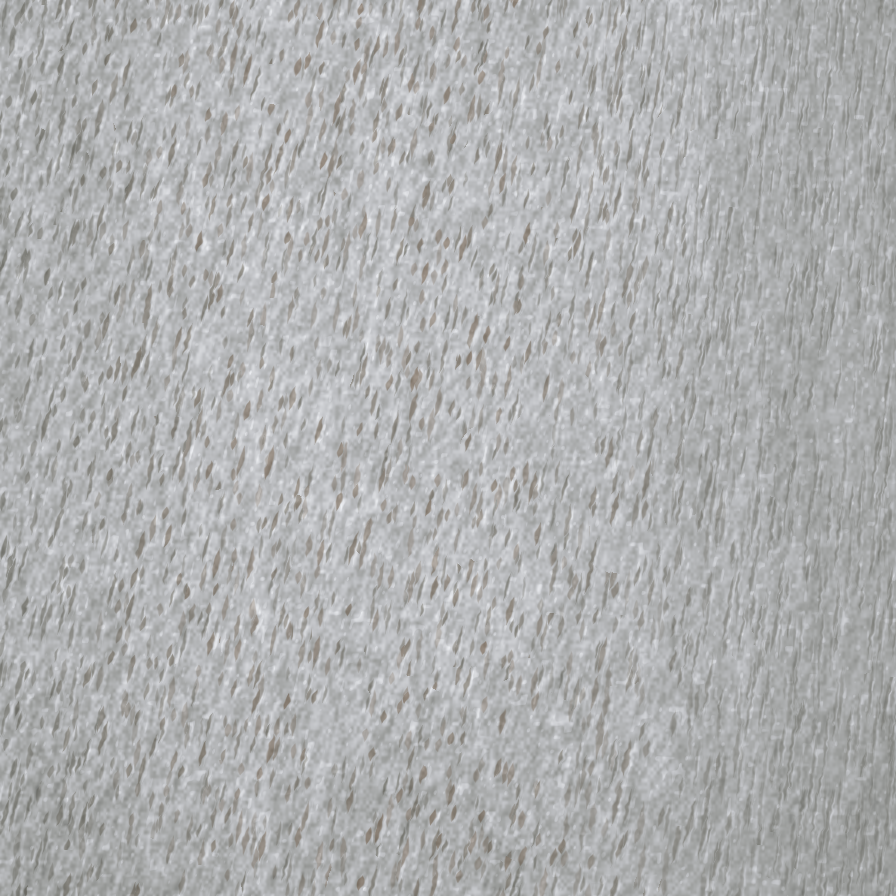
Reproduce this texture procedurally as a WebGL 2 fragment shader.

```glsl
#version 300 es
precision highp float;
// Pale, whitewashed wood with short slanted pores and a fine rough grain.

uniform vec2 u_resolution;
out vec4 outColor;

// Integer hash: three random values in 0..1 per lattice cell.
vec3 hash3(vec2 cell, float seed) {
    uvec3 v = uvec3(ivec3(vec3(cell, seed)) + 4096);
    v = v * 1664525u + 1013904223u;
    v.x += v.y * v.z; v.y += v.z * v.x; v.z += v.x * v.y;
    v ^= v >> 16u;
    v.x += v.y * v.z; v.y += v.z * v.x; v.z += v.x * v.y;
    return vec3(v >> 8u) / 16777216.0;
}

float valueNoise(vec2 p, float seed) {
    vec2 i = floor(p), f = fract(p);
    f = f * f * (3.0 - 2.0 * f);
    float low = mix(hash3(i, seed).x, hash3(i + vec2(1, 0), seed).x, f.x);
    float high = mix(hash3(i + vec2(0, 1), seed).x, hash3(i + vec2(1, 1), seed).x, f.x);
    return mix(low, high, f.y);
}

// Scattered spindle-shaped pores: x = pore, y = lit rim, z = warmth.
vec3 poreLayer(vec2 p, float fineness, float density, float soft, float seed) {
    vec2 cellSize = vec2(0.02, 0.04);
    vec2 home = floor(p / cellSize);
    vec3 result = vec3(0);
    for (int y = -1; y <= 1; y++) {
        for (int x = -1; x <= 1; x++) {
            vec2 cell = home + vec2(x, y);
            vec3 place = hash3(cell, seed);
            vec3 shape = hash3(cell, seed + 20.0);
            vec2 d = p - (cell + place.xy) * cellSize;
            d.x -= (shape.z - 0.5) * 0.16 * d.y;
            float halfLength = mix(0.007, 0.019, shape.x * shape.x) * mix(1.0, 1.9, fineness);
            float halfWidth = mix(0.0015, 0.0033, shape.y) * mix(1.0, 0.6, fineness);
            float along = d.y / halfLength;
            float spindle = halfWidth * (1.0 - along * along);
            float present = step(place.z, density) * mix(0.45, 1.0, shape.z);
            float pore = present * (1.0 - smoothstep(-soft, soft, abs(d.x) - spindle));
            float rim = present * (1.0 - smoothstep(-soft, soft,
                abs(d.x - halfWidth * 1.9) - spindle * 0.6));
            if (pore > result.x) result.z = shape.y;
            result.x = max(result.x, pore);
            result.y = max(result.y, rim);
        }
    }
    return result;
}

void main() {
    vec2 uv = gl_FragCoord.xy / u_resolution;
    float soft = max(0.0012, 0.8 / u_resolution.y);

    // Grain coordinates lean right, and straighten toward the right side.
    float lean = mix(0.21, 0.08, smoothstep(0.5, 1.0, uv.x));
    vec2 grain = vec2(uv.x - lean * (uv.y - 0.5), uv.y);
    float fineness = smoothstep(0.55, 0.95, uv.x);

    // Broad light with dim edges and cloudy patches.
    float light = 0.705 - 0.075 * smoothstep(0.65, 1.05, uv.x);
    light -= 0.035 * smoothstep(0.3, 0.0, uv.x);
    light -= 0.035 * smoothstep(0.3, 0.0, uv.y);
    light += 0.03 * exp(-6.0 * dot(uv - vec2(0.42, 0.6), uv - vec2(0.42, 0.6)));
    light += 0.03 * (valueNoise(uv * 6.0, 1.0) - 0.5);

    // Long faint ridges running up the board.
    light += 0.035 * (valueNoise(vec2(uv.x * 45.0, uv.y * 2.5), 2.0) - 0.5);
    light += 0.025 * exp(-pow((uv.x - 0.283) / 0.006, 2.0)) * smoothstep(0.2, 0.6, uv.y);

    // Rough fibres, lit from one side.
    vec2 fibre = grain * vec2(190.0, 85.0);
    float rough = mix(1.0, 0.7, fineness);
    float relief = valueNoise(fibre, 3.0) - valueNoise(fibre + vec2(0.7, -0.5), 3.0);
    light += rough * 0.085 * relief;
    light += rough * 0.10 * (valueNoise(grain * vec2(120.0, 50.0), 4.0) - 0.5);
    light += rough * 0.11 * (valueNoise(uv * vec2(290.0, 240.0), 5.0) - 0.5);
    float speck = valueNoise(grain * vec2(210.0, 130.0) + 7.0, 6.0);
    light += 0.08 * smoothstep(0.72, 0.95, speck);

    // Pores gather in loose patches; their outlines are slightly ragged.
    float patches = valueNoise(uv * vec2(13.0, 10.0), 7.0);
    float density = mix(0.38, 0.8, patches);
    vec2 ragged = grain;
    ragged.x += 0.0025 * (valueNoise(uv * 170.0, 8.0) - 0.5);
    vec3 pores = vec3(0);
    for (int i = 0; i < 3; i++) {
        vec2 shift = vec2(0.0073, 0.0137) * float(i);
        vec3 layer = poreLayer(ragged + shift, fineness, density, soft, 30.0 + float(i));
        pores.z = layer.x > pores.x ? layer.z : pores.z;
        pores.xy = max(pores.xy, layer.xy);
    }
    light += 0.07 * pores.y * (1.0 - pores.x);

    // Cool highlights, neutral shade and brownish pores.
    vec3 color = light + vec3(-0.004, 0.003, mix(-0.004, 0.017, smoothstep(0.58, 0.78, light)));
    float warmth = pores.z * smoothstep(0.45, 0.1, abs(uv.x - 0.42));
    vec3 poreColor = mix(vec3(0.46, 0.46, 0.43), vec3(0.50, 0.44, 0.38), warmth);
    poreColor += 0.6 * (light - 0.69);
    color = mix(color, poreColor, pores.x * mix(0.8, 0.5, fineness));
    outColor = vec4(clamp(color, 0.0, 1.0), 1.0);
}
```
